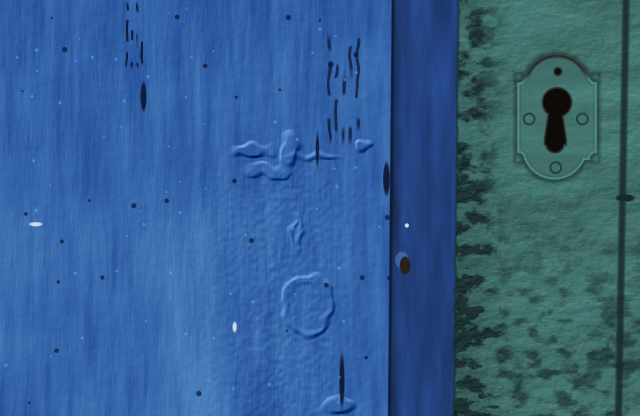
Give the GLSL for this texture, as a WebGL 2 fragment shader.

```glsl
#version 300 es
precision highp float;
// Weathered boards: a wide blue plank, a darker strip, a green door with a
// keyhole plate. Noise grain and blisters form heights lit by their slope.
uniform vec2 u_resolution;
out vec4 outColor;

const vec3 BLUE = vec3(.175, .355, .635), PALE = vec3(.265, .47, .715);
const vec3 STRIP = vec3(.135, .255, .49), NAVY = vec3(.045, .075, .17);
const vec3 GREEN = vec3(.26, .45, .43), STAIN = vec3(.09, .16, .16);
const vec3 RUST = vec3(.17, .13, .11), CHIP = vec3(.8, .86, .92);
const vec2 LIGHT = vec2(-.0018, .0026);
const float RELIEF = .62;

float hash(vec2 p) {
  vec3 q = fract(p.xyx * .1031);
  q += dot(q, q.yzx + 33.33);
  return fract((q.x + q.y) * q.z);
}
float noise(vec2 p) {
  vec2 i = floor(p), f = fract(p), e = vec2(1, 0);
  f = f * f * (3. - 2. * f);
  return mix(mix(hash(i), hash(i + e), f.x), mix(hash(i + e.yx), hash(i + 1.), f.x), f.y);
}
float fbm(vec2 p) {
  float sum = 0., amp = .5;
  for (int i = 0; i < 4; i++, amp *= .5, p = p * 2.03 + 17.3) sum += amp * noise(p);
  return sum;
}
float fill(float d) { float w = .8 / u_resolution.y; return smoothstep(w, -w, d); }
float ellipse(vec2 p, float x, float y, float rx, float ry) {
  return (length((p - vec2(x, y)) / vec2(rx, ry)) - 1.) * min(rx, ry);
}
float oval(vec2 p, float x, float y, float rx, float ry) {
  return fill(ellipse(p, x, y, rx, ry));
}
float bump(vec2 p, float x, float y, float rx, float ry) {
  return smoothstep(.006, -.006, ellipse(p, x, y, rx, ry));
}
// Broken vertical runs of paint inside a box
float drips(vec2 p, vec2 c, vec2 size, float columns) {
  vec2 q = (p - c) / size;
  float u = (q.x * .5 + .5) * columns + .5 * noise(p * 30.) - .25;
  float run = smoothstep(.48, .62, noise(vec2(floor(u) * 7.3 + c.x * 90., q.y * 3.5)));
  run *= step(abs(q.x), 1.) * smoothstep(1., .8, abs(q.y));
  return run * smoothstep(.3, .12, abs(fract(u) - .5));
}
// Jittered round specks on a grid
float specks(vec2 p, float cells, float share, float r) {
  vec2 id = floor(p * cells), at = id + .2 + .6 * vec2(hash(id + 3.7), hash(id + 41.));
  return fill(length(p - at / cells) - r * (.5 + hash(id + 77.))) * step(hash(id), share);
}
float plate(vec2 p) {
  vec2 q = abs(p - vec2(1.339, .717)) - vec2(.093, .099);
  float body = max(max(q.x, q.y), .017 - length(q));
  return min(body, min(ellipse(p, 1.339, .79, .075, .075), ellipse(p, 1.333, .646, .075, .075)));
}
float blueHeight(vec2 p) {
  float h = .34 * fbm(p * vec2(75, 10)) + .16 * fbm(p * 55.);
  h += .25 * smoothstep(.3, 0., abs(p.x - .68)) * smoothstep(.72, .5, p.y) * noise(p * 95.);
  p += .022 * vec2(noise(p * 38.), noise(p * 38. + 50.)) - .011;
  h += bump(p, .605, .638, .043, .014) + bump(p, .695, .637, .025, .04);
  h += .8 * bump(p, .645, .589, .045, .015) + .7 * bump(p, .755, .622, .045, .007);
  h += .8 * bump(p, .714, .438, .014, .04) - .6 * bump(p, .714, .44, .007, .028);
  h += .8 * bump(p, .739, .268, .062, .076) - .5 * bump(p, .739, .262, .048, .058);
  return h + bump(p, .873, .656, .013, .013) + bump(p, .813, .022, .032, .018);
}
float greenHeight(vec2 p) {
  float inside = smoothstep(.004, -.004, plate(p));
  return (.42 * fbm(p * vec2(24, 62)) + .3 * fbm(p * 65.)) * (1. - .7 * inside) + .35 * inside;
}
vec3 bluePaint(vec2 p, float edge) {
  float smear = smoothstep(.17, .02, abs(p.x - .48 + .12 * p.y)) * smoothstep(.68, .12, p.y);
  float pale = .6 * smear + 1.3 * fbm(p * vec2(42, 5)) + .9 * fbm(p * 5.) - .78;
  float slope = RELIEF * (blueHeight(p) - blueHeight(p + LIGHT));
  vec3 c = mix(BLUE, PALE, clamp(pale, -.25, 1.15)) + slope;
  // Dark runs and pits
  float dark = drips(p, vec2(.323, .915), vec2(.024, .085), 4.);
  dark += .8 * drips(p, vec2(.825, .785), vec2(.042, .14), 5.);
  dark += oval(p, .345, .768, .007, .034) + oval(p, .763, .64, .004, .038);
  dark += oval(p, .822, .085, .006, .06) + oval(p, .929, .57, .008, .038);
  c = mix(c, NAVY, .88 * min(dark + .8 * specks(p, 11., .38, .0043), 1.));
  c = mix(c, PALE * 1.35, .6 * specks(p + 5., 19., .2, .0028));
  // Recessed strip with a nail
  vec3 s = STRIP * (.78 + .46 * fbm(p * vec2(40, 6))) + .25 * slope;
  s *= mix(.7, 1., smoothstep(0., .035, p.x - edge));
  s = mix(s, PALE, .7 * oval(p, .966, .375, .016, .02));
  c = mix(mix(s, RUST, oval(p, .974, .362, .013, .021)), c, fill(p.x - edge));
  float chips = oval(p, .086, .461, .015, .005) + oval(p, .564, .214, .005, .012);
  return mix(c, CHIP, chips + oval(p, .978, .458, .005, .005));
}
vec3 greenPaint(vec2 p, float edge) {
  float d = plate(p), low = smoothstep(.65, .1, p.y), g = p.x - mix(1.487, 1.505, p.y);
  float stain = smoothstep(.14, 0., p.x - edge) * (.45 + .4 * low) + .22 * low;
  stain *= .35 + 2.6 * smoothstep(.38, .68, fbm(p * vec2(28, 40)));
  vec3 c = GREEN * (.84 + .36 * fbm(p * vec2(6, 22)));
  c = mix(c, STAIN, smoothstep(-.004, .004, d) * min(stain, .9));
  c += RELIEF * (greenHeight(p) - greenHeight(p + LIGHT));
  // Plank groove and catch
  c = mix(c, STAIN, max(.85 * smoothstep(.013, .003, abs(g)), oval(p, 1.503, .524, .022, .009)));
  // Plate rim, rusted at the crown
  c *= 1. - .35 * smoothstep(.014, 0., abs(d - .004));
  vec3 rim = mix(GREEN * 1.3, RUST, smoothstep(.815, .845, p.y + .02 * noise(p * 50.)));
  c = mix(c, rim, .75 * smoothstep(.0045, .0015, abs(d)));
  // Screws and keyhole
  for (float i = -1.; i < 2.; i++) {
    float s = ellipse(p, 1.336 + .064 * i, .597 + .117 * abs(i), .013, .013);
    c = mix(c, STAIN, .65 * smoothstep(.004, .001, abs(s)));
  }
  float flare = mix(.012, .024, clamp((.745 - p.y) / .08, 0., 1.));
  float hole = max(abs(p.x - 1.335) - flare, abs(p.y - .698) - .044);
  hole = min(hole, ellipse(p, 1.339, .754, .033, .033));
  hole = min(hole, min(ellipse(p, 1.334, .655, .02, .02), ellipse(p, 1.341, .828, .007, .007)));
  return mix(mix(c, RUST, .8 * fill(hole - .004)), RUST * .3, fill(hole));
}
void main() {
  vec2 p = gl_FragCoord.xy / u_resolution.y;
  float plank = mix(.933, .942, p.y), strip = mix(1.089, 1.1, p.y) + .004 * noise(p.yy * 35.);
  vec3 c = mix(greenPaint(p, strip), bluePaint(p, plank), fill(p.x - strip));
  c = mix(c, NAVY, .75 * smoothstep(.006, 0., abs(p.x - plank - .003)));
  outColor = vec4(mix(c, STAIN, .55 * smoothstep(.006, 0., abs(p.x - strip))), 1);
}
```
